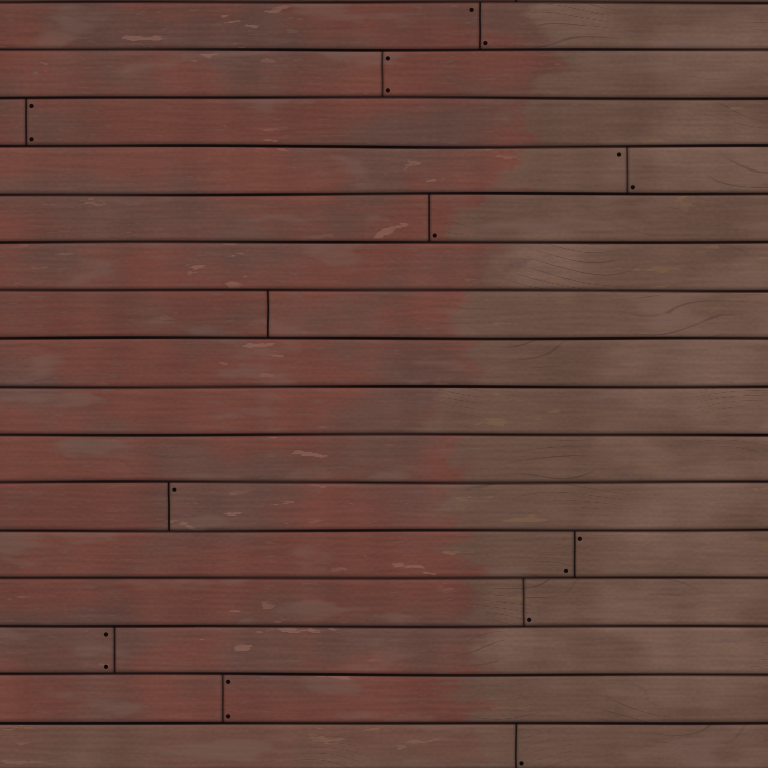
Reproduce this texture procedurally as a Shadertoy shader.

```glsl
const float ROWS = 16.0;

// Butt joint of each board row, top to bottom; negative means an unbroken row
const float JOINTS[16] = float[16](
    0.625, 0.498, 0.034, 0.817, 0.559, -1.0, 0.349, -1.0,
    -1.0, -1.0, 0.220, 0.748, 0.682, 0.149, 0.290, 0.672);

float hash(float n) {
    return fract(sin(n * 12.9898 + 4.1) * 43758.547);
}

vec2 gradient(vec2 cell) {
    float angle = 6.2832 * fract(sin(dot(cell, vec2(127.1, 311.7))) * 43758.547);
    return vec2(cos(angle), sin(angle));
}

// Signed gradient noise
float noise(vec2 p) {
    vec2 i = floor(p), f = p - i;
    vec2 u = f * f * f * (f * (f * 6.0 - 15.0) + 10.0);
    float a = dot(gradient(i), f);
    float b = dot(gradient(i + vec2(1, 0)), f - vec2(1, 0));
    float c = dot(gradient(i + vec2(0, 1)), f - vec2(0, 1));
    float d = dot(gradient(i + vec2(1, 1)), f - vec2(1, 1));
    return mix(mix(a, b, u.x), mix(c, d, u.x), u.y);
}

float fbm(vec2 p) {
    float sum = 0.0, amp = 1.0;
    for (int i = 0; i < 4; i++) {
        sum += amp * noise(p);
        p = p * 2.03 + 17.3;
        amp *= 0.5;
    }
    return sum;
}

// Antialiased coverage inside a distance
float cover(float dist, float halfWidth, float px) {
    return 1.0 - smoothstep(halfWidth - px, halfWidth + px, dist);
}

void mainImage(out vec4 fragColor, in vec2 fragCoord) {
    vec2 uv = fragCoord / iResolution.xy;
    float px = 0.7 / iResolution.y;
    float x = uv.x, down = 1.0 - uv.y;

    // Board rows, with slightly bowed seams
    float s = (down - 0.003) * ROWS;
    float nearest = floor(s + 0.5);
    s += 0.05 * noise(vec2(x * 2.5, nearest * 7.3));
    float row = mod(floor(s), ROWS), v = fract(s);
    float seam = mod(nearest, ROWS);
    float joint = JOINTS[int(row)];
    float plank = row + 31.0 * step(joint, x);
    vec2 p = vec2(x, down) + vec2(3.7, 0.0) * row;

    // Red paint on the left gives way to bare brown wood
    float edge = 0.60 + 0.09 * smoothstep(0.45, 0.0, down) + 0.07 * (hash(row + 2.0) - 0.5);
    float bare = smoothstep(-0.015, 0.025, x - edge + 0.05 * fbm(p * vec2(14.0, 30.0)));
    bare = max(bare, 0.65 * step(14.5, row));
    vec3 paint = vec3(0.425, 0.258, 0.222);
    vec3 wood = vec3(0.395, 0.295, 0.252);
    float stain = fbm(vec2(x * 5.0, down * 9.0));
    paint = mix(paint, vec3(0.38, 0.27, 0.24), smoothstep(-0.25, 0.5, stain));
    wood = mix(wood, vec3(0.44, 0.335, 0.29), smoothstep(-0.1, 0.5, stain + 0.7 * (x - 0.75)));
    vec3 color = mix(paint, wood, bare);

    // Plank tone, brushed blotches and fine grain
    color *= 0.97 + 0.07 * hash(plank);
    color *= 1.0 + 0.07 * noise(vec2(x * 22.0, down * 5.0));
    color *= 1.0 + 0.08 * noise(p * vec2(12.0, 230.0));
    color *= 1.0 + 0.05 * noise(p * vec2(160.0, 260.0));
    float rings = abs(sin(16.0 * v + 14.0 * noise(p * vec2(5.0, 14.0))));
    float ringArea = smoothstep(0.05, 0.35, noise(p * vec2(6.0, 9.0) + 40.0));
    color *= 1.0 - 0.13 * ringArea * (0.3 + bare) * smoothstep(0.25, 0.0, rings);

    // Greyed wash and flaked patches
    float wash = smoothstep(0.25, 0.55, fbm(p * vec2(6.0, 22.0) + 11.0));
    color = mix(color, vec3(0.45, 0.35, 0.315), 0.45 * wash);
    float flakes = fbm(p * vec2(18.0, 70.0) + 70.0);
    float flakeArea = smoothstep(0.0, 0.3, noise(p * vec2(5.0, 10.0) + 23.0));
    vec3 flakeColor = mix(vec3(0.54, 0.39, 0.345), vec3(0.47, 0.365, 0.27), bare);
    color = mix(color, flakeColor, 0.6 * flakeArea * smoothstep(0.42, 0.52, flakes));
    float scuffs = smoothstep(0.4, 0.6, fbm(p * vec2(30.0, 190.0) + 5.0));
    color = mix(color, vec3(0.40, 0.32, 0.30), 0.5 * scuffs);

    // Lit top edge and shaded bottom edge of each board
    color *= 1.0 + 0.06 * smoothstep(0.16, 0.05, v);
    color *= 1.0 - 0.32 * smoothstep(0.88, 1.0, v);

    // Seams of uneven weight
    float weight = clamp(0.6 + 0.9 * noise(vec2(x * 3.5, seam * 5.7)) + 0.5 * (hash(seam) - 0.5), 0.2, 1.0);
    float seamDist = abs(s - nearest) / ROWS;
    vec3 gap = vec3(0.065, 0.04, 0.04);
    color = mix(color, vec3(0.20, 0.13, 0.12), 0.65 * cover(seamDist, 0.0022, px));
    color = mix(color, gap, (0.35 + 0.65 * weight) * cover(seamDist, 0.0005 + 0.0011 * weight, px));

    // Butt joints, with a nail near one or both ends
    float side = x - joint;
    float jointDark = 0.55 + 0.45 * hash(row + 9.0);
    color *= 1.0 - 0.2 * smoothstep(0.005, 0.0, abs(side));
    color = mix(color, gap, jointDark * cover(abs(side + 0.001 * noise(p * 30.0)), 0.0011, px));
    for (int i = 0; i < 2; i++) {
        float id = row * 2.0 + float(i);
        vec2 nail = vec2(hash(id) < 0.4 ? -0.011 : 0.007, i == 0 ? 0.17 : 0.86);
        float nailDist = length(vec2(side, (v - nail.y) / ROWS) - vec2(nail.x, 0.0));
        color = mix(color, gap, step(0.3, hash(id + 50.0)) * cover(nailDist, 0.0027, px));
    }

    fragColor = vec4(color, 1.0);
}
```
